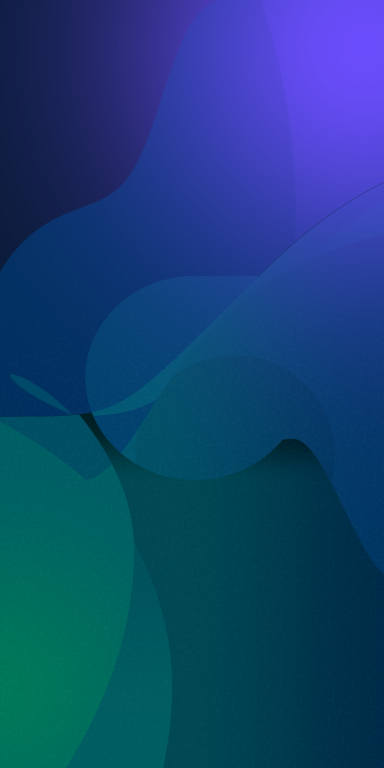
A Shadertoy shader for this background:

```glsl
const vec3 NAVY = vec3(0.03, 0.10, 0.20);
const vec3 DEEP_BLUE = vec3(0.00, 0.19, 0.37);
const vec3 VIOLET = vec3(0.43, 0.305, 1.00);
const vec3 SEA_BLUE = vec3(0.00, 0.26, 0.42);
const vec3 TEAL = vec3(0.00, 0.34, 0.42);
const vec3 GREEN = vec3(0.00, 0.47, 0.35);

// Smooth coverage of the area where d is negative
float fill(float d) {
    return clamp(0.5 - d / max(fwidth(d), 1e-5), 0.0, 1.0);
}

float softRamp(float x, float width) {
    return width * log(1.0 + exp(x / width));
}

float smoothMax(float a, float b, float k) {
    float h = max(k - abs(a - b), 0.0) / k;
    return max(a, b) + h * h * k * 0.25;
}

// Sideways hill with its own bend above and below the peak
float bulge(float y, vec2 peak, float bendAbove, float bendBelow) {
    float dy = y - peak.y;
    return peak.x - (dy > 0.0 ? bendAbove : bendBelow) * dy * dy;
}

// Flat on the left, rising and easing off on the right
float swell(float x) {
    float ease = max(x - 0.682, 0.0);
    return 0.914 + softRamp(x - 0.307, 0.052) - 0.81 * ease * ease;
}

float steepWave(float x) {
    return smoothMax(1.466 - 0.49 * exp(-(x - 0.419) * 3.2), 0.75, 0.208);
}

float cloudTop(float x) {
    float shoulder = 0.195 * (1.0 - exp(-8.5 * x));
    return 1.292 + shoulder + 0.534 / (1.0 + exp((0.422 - x) / 0.044));
}

float pondBottom(float x) {
    float phase = clamp((x - 0.482) / 0.281, 0.0, 1.0);
    float drop = smoothstep(0.763, 1.03, x);
    return 0.805 - 0.052 * cos(phase * 3.14159) - 0.365 * drop;
}

vec2 hash2(vec2 p) {
    vec2 q = vec2(dot(p, vec2(127.1, 311.7)), dot(p, vec2(269.5, 183.3)));
    return fract(sin(q) * 4375.85);
}

// Distance to the nearest scattered point
float cellular(vec2 p) {
    vec2 cell = floor(p);
    float nearest = 2.0;
    for (int j = -1; j <= 1; j++) {
        for (int i = -1; i <= 1; i++) {
            vec2 c = cell + vec2(i, j);
            nearest = min(nearest, distance(p, c + hash2(c)));
        }
    }
    return nearest;
}

void mainImage(out vec4 fragColor, in vec2 fragCoord) {
    vec2 p = fragCoord / iResolution.xy * vec2(1.0, 2.0);
    vec2 toLight = p - vec2(0.95, 1.88);
    float glow = exp(-2.6 * dot(toLight, toLight));

    // Night sky and the large cloud
    vec3 color = mix(NAVY, VIOLET, glow);
    float cloudSide = 0.77 - 0.30 * (p.y - 1.45) * (p.y - 1.45);
    float outer = fill(cloudSide - p.x);
    vec3 cloud = mix(DEEP_BLUE, VIOLET, glow * mix(0.89, 0.97, outer));
    color = mix(color, cloud, fill(p.y - cloudTop(p.x)));

    // Thin leaf at the left
    float s = clamp((p.x - 0.026) / 0.164, 0.0, 1.0);
    float leafTop = 1.026 - 0.107 * pow(s, 1.5);
    float leafBottom = 1.026 - 0.107 * pow(s, 0.65);
    float leaf = fill(p.y - leafTop) * fill(leafBottom - p.y);
    color = mix(color, vec3(0.0, 0.29, 0.41), leaf * step(0.026, p.x));

    // Dark teal ground
    float swellTop = swell(p.x);
    float belowSwell = fill(p.y - swellTop);
    vec3 ground = mix(vec3(0.0, 0.285, 0.33), vec3(0.0, 0.17, 0.285),
                      smoothstep(0.45, 1.05, p.x));
    ground *= mix(1.0, 0.45, smoothstep(0.74, 0.90, p.y));
    color = mix(color, ground, belowSwell);

    // Rounded pond with its two waves
    float lobe = fill((length((p - vec2(0.508, 1.016)) / vec2(0.286, 0.266)) - 1.0) * 0.27);
    float pondTop = max(1.281, swellTop);
    float body = fill(pondBottom(p.x) - p.y) * fill(p.y - pondTop) * step(0.508, p.x);
    float pond = max(lobe, body);
    float fade = smoothstep(0.35, 1.0, p.x);
    float belowSteep = fill(p.y - steepWave(p.x));
    float ribbon = belowSwell * max(fill(swell(p.x - 0.083) - p.y), belowSteep);
    vec3 water = SEA_BLUE;
    water = mix(water, mix(vec3(0.0, 0.35, 0.44), vec3(0.0, 0.23, 0.40), fade), ribbon);
    water = mix(water, mix(TEAL, vec3(0.0, 0.215, 0.385), fade), belowSteep);
    water = mix(water, VIOLET, glow * 0.92);
    float shade = fill(distance(p, vec2(0.612, 0.815)) - 0.26) * belowSteep;
    water *= 1.0 - 0.06 * shade;
    color = mix(color, water, pond);

    // Green hills at the lower left
    float backHill = fill(p.x - bulge(p.y, vec2(0.448, 0.216), 0.72, 0.50));
    vec3 backColor = mix(vec3(0.0, 0.37, 0.385), vec3(0.0, 0.32, 0.36), smoothstep(0.1, 0.6, p.y));
    color = mix(color, backColor, backHill * belowSwell * (1.0 - pond));
    float frontHill = fill(p.x - bulge(p.y, vec2(0.349, 0.568), 1.15, 0.55)) * belowSwell;
    vec3 hill = mix(GREEN, vec3(0.0, 0.375, 0.395), smoothstep(0.0, 0.62, distance(p, vec2(0.0, 0.2))));
    float crest = 0.901 - 0.5 * p.x - 0.77 * p.x * p.x;
    float veil = fill(crest - p.y) * (1.0 - belowSteep);
    hill = mix(hill, vec3(0.0, 0.31, 0.395), veil);
    color = mix(color, hill, frontHill * (1.0 - 0.5 * pond));

    // Fine grain, stronger toward the ground
    float grain = cellular(p * 120.0) - 0.5;
    color += grain * 0.022 * (1.0 - smoothstep(0.9, 1.6, p.y));
    fragColor = vec4(clamp(color, 0.0, 1.0), 1.0);
}
```
